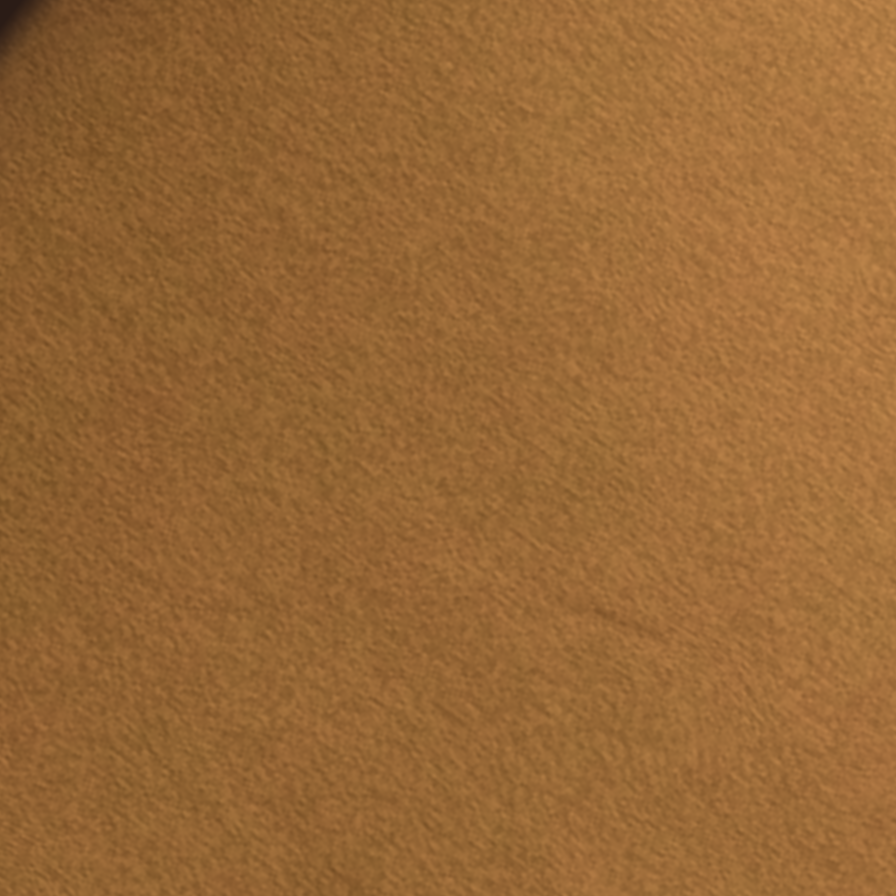
Reproduce this texture procedurally as a three.js fragment shader.

```glsl
// Tan suede under soft warm light, with fine slanted nap, a faint crease and a dark corner.
varying vec2 vUv;

const vec3 SHADE_TAN = vec3(0.480, 0.316, 0.148);
const vec3 LIGHT_TAN = vec3(0.700, 0.488, 0.270);
const vec3 CORNER_BROWN = vec3(0.170, 0.110, 0.085);
const vec3 HUE_DRIFT = vec3(0.010, -0.005, 0.004);

// Light level at the corners of the canvas, from shade (0) to light (1)
const float LIGHT_BOTTOM_LEFT = 0.36;
const float LIGHT_BOTTOM_RIGHT = 0.68;
const float LIGHT_TOP_LEFT = 0.06;
const float LIGHT_TOP_RIGHT = 1.02;

const float NAP_ANGLE = -0.62;
const vec2 NAP_SCALE = vec2(125.0, 200.0);
const float NAP_CONTRAST = 0.21;
const float FLECK_CONTRAST = 0.15;
const float STREAK_CONTRAST = 0.07;
const float MOTTLE_CONTRAST = 0.17;

const vec2 CREASE_START = vec2(0.50, 0.43);
const vec2 CREASE_MID = vec2(0.62, 0.335);
const vec2 CREASE_END = vec2(0.75, 0.285);
const float CREASE_WIDTH = 0.008;
const float CREASE_DEPTH = 0.28;

float hash(vec2 p) {
  vec3 q = fract(vec3(p.xyx) * 0.1031);
  q += dot(q, q.yzx + 33.33);
  return fract((q.x + q.y) * q.z);
}

// Smooth value noise from -1 to 1
float noise(vec2 p) {
  vec2 cell = floor(p);
  vec2 f = fract(p);
  f = f * f * (3.0 - 2.0 * f);
  float low = mix(hash(cell), hash(cell + vec2(1.0, 0.0)), f.x);
  float high = mix(hash(cell + vec2(0.0, 1.0)), hash(cell + vec2(1.0, 1.0)), f.x);
  return 2.0 * mix(low, high, f.y) - 1.0;
}

float fbm(vec2 p) {
  float sum = 0.0;
  float gain = 0.5;
  for (int i = 0; i < 4; i++) {
    sum += gain * noise(p);
    p = mat2(1.6, 1.2, -1.2, 1.6) * p + 17.3;
    gain *= 0.5;
  }
  return sum;
}

vec2 rotate(vec2 p, float angle) {
  float c = cos(angle);
  float s = sin(angle);
  return vec2(c * p.x + s * p.y, c * p.y - s * p.x);
}

// Relief of a fold along a segment: dark on the line, lit just below it
float fold(vec2 p, vec2 a, vec2 b) {
  vec2 along = b - a;
  float t = dot(p - a, along) / dot(along, along);
  float side = dot(p - a, normalize(vec2(-along.y, along.x))) / CREASE_WIDTH;
  float fade = smoothstep(-0.1, 0.5, t) * (1.0 - smoothstep(0.6, 1.1, t));
  float lit = exp(-(side + 1.8) * (side + 1.8));
  return fade * (0.55 * lit - exp(-side * side));
}

// Short brushed fibres, bent slightly by a slow warp
float napRelief(vec2 uv) {
  vec2 bend = 0.012 * vec2(noise(uv * 9.0), noise(uv * 9.0 + 41.0));
  vec2 p = rotate(uv + bend, NAP_ANGLE) + 3.0;
  float nap = noise(p * NAP_SCALE) - 0.4 * noise(p * NAP_SCALE + vec2(0.3, 0.9));
  float fleck = noise(rotate(uv, 0.5) * 235.0 + 300.0);
  float streak = noise(p * vec2(28.0, 95.0) + 70.0);
  return NAP_CONTRAST * nap + FLECK_CONTRAST * fleck + STREAK_CONTRAST * streak;
}

void main() {
  // Broad light and cloudy mottling
  float bottom = mix(LIGHT_BOTTOM_LEFT, LIGHT_BOTTOM_RIGHT, vUv.x);
  float top = mix(LIGHT_TOP_LEFT, LIGHT_TOP_RIGHT, vUv.x);
  float tone = mix(bottom, top, vUv.y);
  tone += MOTTLE_CONTRAST * fbm(rotate(vUv, NAP_ANGLE) * vec2(3.0, 5.0) + 5.0);

  // Nap and crease
  tone += napRelief(vUv);
  tone += CREASE_DEPTH * fold(vUv, CREASE_MID, CREASE_END);
  tone += 0.35 * CREASE_DEPTH * fold(vUv, CREASE_START, CREASE_MID);

  vec3 color = mix(SHADE_TAN, LIGHT_TAN, tone);
  color += HUE_DRIFT * (fbm(vUv * 6.0 + 90.0) + 0.4 * noise(vUv * 50.0 + 12.0));

  // Blurred shadow in the top left corner
  float cornerDistance = vUv.x + 0.8 * (1.0 - vUv.y);
  float shadow = 1.0 - smoothstep(0.0, 0.085, cornerDistance);
  shadow += 0.2 * (1.0 - smoothstep(0.04, 0.24, cornerDistance));
  color = mix(color, CORNER_BROWN, min(shadow, 1.0));

  gl_FragColor = vec4(color, 1.0);
}
```
